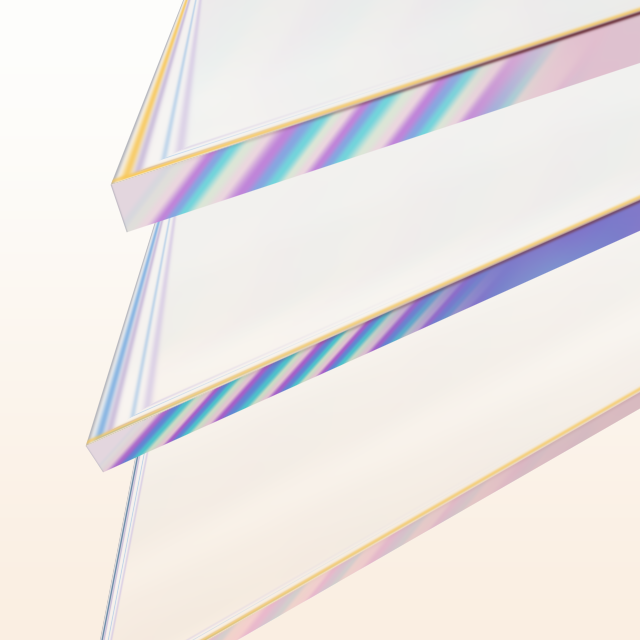
A Shadertoy shader for this background:

```glsl
// Three tilted glass plates stacked on a warm paper gradient. Each plate is cut
// from straight half-planes: a hazy face, a bevelled frame of fine refracted
// lines, and a thick lower rim carrying slanted iridescent stripes.

#define PAPER_TOP    vec3(0.992, 0.992, 0.985)
#define PAPER_BOTTOM vec3(0.980, 0.933, 0.882)
#define HAZE         vec3(0.912, 0.908, 0.900)
#define GOLD         vec3(0.97, 0.78, 0.34)
#define MAROON       vec3(0.42, 0.20, 0.24)
#define LILAC        vec3(0.76, 0.70, 0.84)
#define SKY          vec3(0.48, 0.68, 0.88)
#define SLATE        vec3(0.48, 0.50, 0.56)
#define STREAK_GAIN  0.035

struct Plate {
    vec2 corner, foot;        // upper and lower end of the rim's left side
    float lean, rise, rise2;  // slopes: left side, rim top, rim bottom
    vec2 bevel;               // bevel width at the corner, narrowing per height
    vec3 accent;              // colour of the main bevel line
    float haze;
    vec4 stripe;              // first stripe, period, slant, vividness
    vec3 farRim;              // rim colour at the right end
    vec2 fade;                // where the stripes dissolve into farRim
    float edge;               // strength of the dark refraction line
};

float hash(float n) { return fract(sin(n * 127.1) * 43758.5453); }

float noise(float x) {
    float i = floor(x), f = fract(x);
    return mix(hash(i), hash(i + 1.0), f * f * (3.0 - 2.0 * f));
}

float inside(float d) {
    float w = 0.8 / iResolution.y;
    return smoothstep(-w, w, d);
}

float stroke(float x, float centre, float width) {
    float d = (x - centre) / width;
    return exp(-d * d);
}

// Periodic ramp: purple, blue, cyan, mint, blush
vec3 iridescence(float phase) {
    vec3 ramp[5] = vec3[5](vec3(0.75, 0.52, 0.85), vec3(0.53, 0.65, 0.88),
        vec3(0.45, 0.83, 0.86), vec3(0.86, 0.90, 0.84), vec3(0.92, 0.84, 0.87));
    float t = fract(phase) * 5.0;
    int i = int(t) % 5;
    return mix(ramp[i], ramp[(i + 1) % 5], smoothstep(0.0, 1.0, fract(t)));
}

// Hazy face with broad streaks running along the rim
vec3 faceColor(Plate g, vec2 p, vec3 paper, float top) {
    float depth = top + 0.3 * (p.x - 0.3);
    vec3 c = mix(paper, HAZE, g.haze * smoothstep(-0.2, 0.35, depth));
    float across = p.y - g.rise * 0.86 * p.x;
    float streak = noise(across * 17.0 + g.rise * 40.0) - 0.5;
    c += STREAK_GAIN * streak * vec3(0.9, 1.0, 1.05);
    vec3 sheen = iridescence((p.x - 0.7 * p.y) * 6.0 + streak);
    return mix(c, sheen, 0.07 * g.haze * noise(across * 11.0 + 3.0));
}

// Fine lines that follow the left side and turn along the rim
vec3 addBevel(Plate g, vec2 p, vec3 c, float left, float top) {
    float width = max(g.bevel.x - g.bevel.y * (p.y - g.corner.y), 0.012);
    float u = left / width, v = top / 0.021;
    float m = min(u, v);
    float along = exp(-5.0 * max(p.x - g.corner.x - 0.06, 0.0));
    float k = v < u ? along : 1.0;
    c = mix(c, vec3(0.97, 0.96, 0.95), 0.6 * k * (1.0 - smoothstep(0.9, 1.0, m)));
    c = mix(c, SLATE, 0.55 * k * stroke(m, 0.0, 0.05));
    c = mix(c, g.accent, 0.85 * k * stroke(m, 0.18, 0.08));
    c = mix(c, LILAC, 0.75 * k * stroke(m, 0.33, 0.07));
    c = mix(c, SKY, 0.4 * k * stroke(m, 0.68, 0.05));
    c = mix(c, LILAC * 1.04, 0.55 * k * stroke(m, 0.92, 0.09));
    return c;
}

vec3 rimColor(Plate g, vec2 p, float top, float low) {
    float s = p.x - g.stripe.z * 0.5 * (top + low);
    float phase = (s - g.stripe.x) / g.stripe.y;
    phase += 0.25 * (noise(s * 21.0) - 0.5);
    vec3 c = pow(iridescence(phase), vec3(g.stripe.w));
    // Pale glass at the left end, then dissolve to the right
    float start = s - g.corner.x;
    c = mix(vec3(0.89, 0.84, 0.87), c, smoothstep(0.03, 0.10, start));
    float t = low / max(low - top, 0.001);
    vec3 far = g.farRim + 0.06 * (iridescence(phase * 0.45 + 0.3 * t) - 0.7);
    far = mix(far, vec3(0.47, 0.70, 0.83),
        0.75 * g.edge * stroke(p.x, 0.86, 0.09) * (1.0 - t) * step(g.farRim.r, 0.6));
    return mix(c, far, smoothstep(g.fade.x, g.fade.y, p.x));
}

vec3 drawPlate(Plate g, vec2 p, vec3 col, vec3 paper) {
    vec2 q = p - g.corner, side = g.foot - g.corner;
    float top = q.y - g.rise * q.x;
    float low = p.y - g.foot.y - g.rise2 * (p.x - g.foot.x);
    float left = q.x - g.lean * q.y;
    float end = q.x - side.x / side.y * q.y;
    vec3 face = addBevel(g, p, faceColor(g, p, paper, top), left, top);
    col = mix(col, face, inside(top) * inside(left));
    vec3 rim = rimColor(g, p, top, low);
    rim = mix(rim, SLATE, 0.4 * g.edge * stroke(end, 0.0, 0.002));
    col = mix(col, rim, inside(-top) * inside(low) * inside(end));
    // Bright and dark refraction lines on the upper rim edge
    float on = inside(left) * inside(end);
    float grow = smoothstep(0.2, 0.95, p.x);
    col = mix(col, GOLD, on * 0.7 * stroke(top, 0.005, 0.0035));
    return mix(col, MAROON, on * g.edge * grow * stroke(top, -0.001, 0.0035));
}

void mainImage(out vec4 fragColor, in vec2 fragCoord) {
    vec2 p = fragCoord / iResolution.xy;
    vec3 paper = mix(PAPER_BOTTOM, PAPER_TOP, smoothstep(-0.1, 1.0, p.y));
    Plate back = Plate(vec2(0.135, -0.110), vec2(0.150, -0.127), 0.193, 0.575, 0.575,
        vec2(0.019, 0.0), SKY * 0.7, 0.30, vec4(0.40, 0.10, 1.5, 0.5),
        vec3(0.80, 0.72, 0.76), vec2(0.30, 1.0), 0.1);
    Plate middle = Plate(vec2(0.134, 0.303), vec2(0.161, 0.262), 0.309, 0.4436, 0.450,
        vec2(0.095, 0.18), SKY, 0.60, vec4(0.378, 0.081, 1.5, 1.5),
        vec3(0.50, 0.46, 0.78), vec2(0.52, 0.82), 0.6);
    Plate front = Plate(vec2(0.173, 0.711), vec2(0.198, 0.637), 0.392, 0.326, 0.330,
        vec2(0.11, 0.28), GOLD, 0.90, vec4(0.404, 0.125, 1.0, 1.0),
        vec3(0.88, 0.76, 0.80), vec2(0.65, 0.95), 0.9);
    // The lowest rim is warmed toward pink
    vec3 col = drawPlate(back, p, paper, paper);
    float rim = p.y - 0.575 * (p.x - 0.3255);
    float warm = inside(-rim) * inside(rim + 0.026) * (1.0 - 0.7 * p.x);
    col = mix(col, vec3(0.96, 0.73, 0.70), 0.75 * warm);
    col = drawPlate(middle, p, col, paper);
    col = drawPlate(front, p, col, paper);
    fragColor = vec4(clamp(col, 0.0, 1.0), 1.0);
}
```
